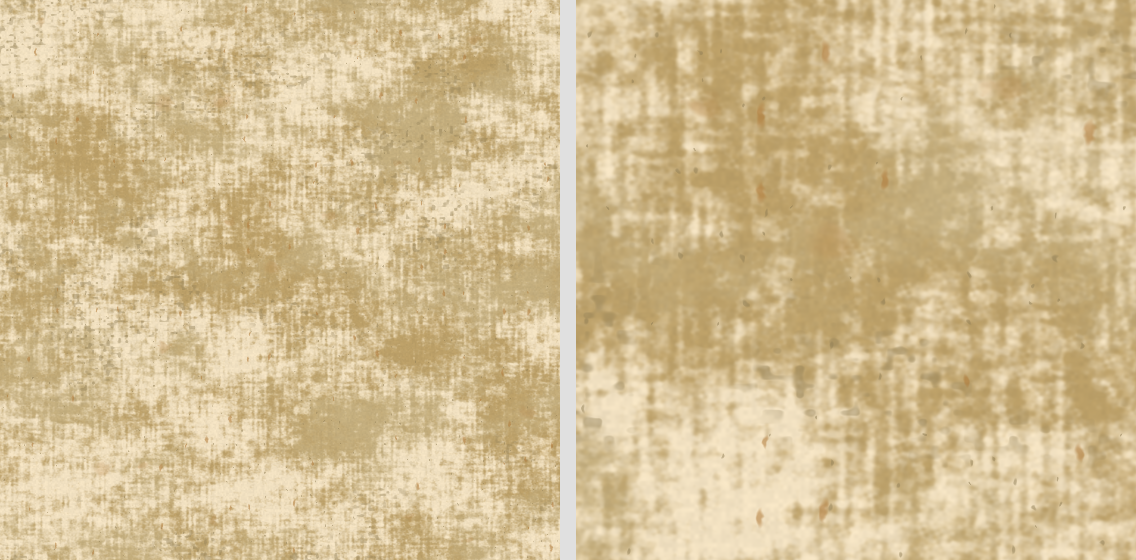
Left, the full canvas; right, a detail of the centre.
A Shadertoy shader for this texture:

```glsl
// Weathered plaster: ragged cream patches worn over ochre, with woven streaks and rust flecks.

const vec3 OCHRE = vec3(0.735, 0.625, 0.405);
const vec3 GREY_TAN = vec3(0.770, 0.685, 0.495);
const vec3 CREAM = vec3(0.945, 0.880, 0.755);
const vec3 RUST = vec3(0.690, 0.475, 0.220);
const vec3 OLIVE = vec3(0.560, 0.490, 0.330);

float hash(vec2 cell, float seed) {
    vec3 q = fract(vec3(cell.xyx + seed * 17.31) * 0.1031);
    q += dot(q, q.yzx + 33.33);
    return fract((q.x + q.y) * q.z);
}

float valueNoise(vec2 p, float seed) {
    vec2 cell = floor(p);
    vec2 f = fract(p);
    f = f * f * (3.0 - 2.0 * f);
    float low = mix(hash(cell, seed), hash(cell + vec2(1, 0), seed), f.x);
    float high = mix(hash(cell + vec2(0, 1), seed), hash(cell + vec2(1, 1), seed), f.x);
    return mix(low, high, f.y);
}

// Layered noise, centred on zero
float fbm(vec2 p, int octaves, float gain, float seed) {
    float sum = 0.0, total = 0.0, weight = 1.0;
    for (int i = 0; i < octaves; i++) {
        sum += weight * (valueNoise(p, seed + float(i)) - 0.5);
        total += weight;
        weight *= gain;
        p = mat2(0.98, 0.17, -0.17, 0.98) * p * 2.03 + 5.7;
    }
    return sum / total;
}

// Soft-edged flecks, at most one per grid cell
float flecks(vec2 p, float cells, vec2 radius, float density, float seed) {
    vec2 grid = p * cells;
    vec2 cell = floor(grid);
    vec2 centre = 0.3 + 0.4 * vec2(hash(cell, seed), hash(cell, seed + 1.0));
    float size = mix(0.4, 1.0, hash(cell, seed + 2.0));
    float d = length((fract(grid) - centre) / (radius * size));
    float present = step(hash(cell, seed + 3.0), density);
    return present * (1.0 - smoothstep(0.35, 1.0, d));
}

// Signed amount of cream: positive where the top coat survives
float coatScore(vec2 p, float grain, float threads) {
    vec2 ragged = 0.018 * vec2(fbm(p * 24.0, 3, 0.6, 11.0), fbm(p * 24.0, 3, 0.6, 17.0));
    float patches = fbm((p + ragged) * vec2(5.0, 8.0), 5, 0.66, 23.0);
    float smears = fbm((p + ragged) * vec2(13.0, 30.0), 3, 0.6, 31.0);
    return 1.15 * patches + 0.25 * smears + 0.50 * grain + 0.40 * threads;
}

void mainImage(out vec4 fragColor, in vec2 fragCoord) {
    vec2 p = fragCoord / min(iResolution.x, iResolution.y);

    // Fine structure
    float grain = fbm(p * vec2(85.0, 100.0), 3, 0.85, 41.0);
    float vertical = valueNoise(p * vec2(230.0, 30.0), 47.0) - 0.5;
    float horizontal = valueNoise(p * vec2(34.0, 240.0), 53.0) - 0.5;
    float threads = 0.6 * vertical + 0.4 * horizontal;
    float grit = valueNoise(p * 380.0, 59.0) - 0.5;

    // Ochre ground
    float tint = smoothstep(-0.2, 0.2, fbm(p * vec2(7.0, 11.0), 4, 0.6, 61.0) + 0.3 * grain);
    vec3 color = mix(OCHRE, GREY_TAN, tint);

    // Worn cream coat
    float score = coatScore(p, grain, threads);
    color = mix(color, CREAM, smoothstep(-0.22, 0.28, score));
    color *= 1.0 + 0.050 * grit + 0.035 * threads;

    // Olive scuffs gathered in a few zones
    float zone = smoothstep(0.02, 0.20, fbm(p * vec2(6.0, 9.0), 3, 0.6, 71.0));
    float scuff = smoothstep(0.64, 0.88, valueNoise(p * vec2(150.0, 190.0), 79.0));
    color = mix(color, OLIVE, 0.42 * zone * scuff);

    // Rust drips, faint stains and dark pits
    vec2 wobble = 0.006 * vec2(grain, fbm(p * 70.0, 2, 0.6, 83.0));
    float drips = flecks(p + wobble, 26.0, vec2(0.10, 0.24), 0.13, 89.0);
    float stains = flecks(p + 3.0 * wobble, 9.0, vec2(0.22, 0.16), 0.14, 97.0);
    float pits = flecks(p + wobble, 75.0, vec2(0.13, 0.22), 0.10, 103.0);
    color = mix(color, RUST, 0.55 * drips);
    color = mix(color, RUST, stains * (0.22 + 0.5 * max(grain, 0.0)));
    color = mix(color, OLIVE, 0.50 * pits);

    fragColor = vec4(clamp(color, 0.0, 1.0), 1.0);
}
```
